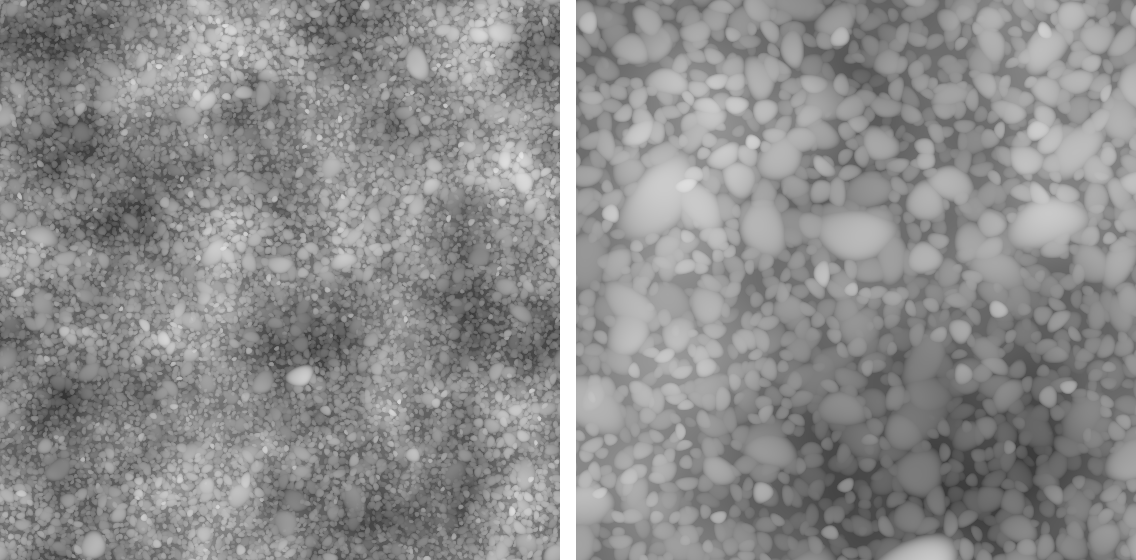
Left: the whole. Right: its middle third, enlarged.
Write a three.js fragment shader that draws this texture map.

```glsl
varying vec2 vUv;

const float BASE_GREY = 0.485;
const float GROUND_RELIEF = 0.27;   // strength of the broad light and dark areas
const float GAP_DEPTH = 0.07;       // how far the gaps lie below the ground
const float LIFT_SPREAD = 0.13;     // height variation between stones
const float PALE_LIFT = 0.14;       // extra height of the rare pale stones
const float TILT = 0.035;
const float EGG = 0.22;             // asymmetry of the outline
const float MAX_STRETCH = 1.75;
const float JITTER = 0.8;
const float TAU = 6.2831853;

vec3 hash3(vec2 p) {
  vec3 q = fract(vec3(p.xyx) * vec3(0.1031, 0.1030, 0.0973));
  q += dot(q, q.yxz + 33.33);
  return fract((q.xxy + q.yzz) * q.zyx);
}

vec2 wrapCell(vec2 cell, float count) {
  return floor(mod(cell + 0.5, count));
}

float cornerSlope(vec2 cell, vec2 offset, float count, float seed) {
  float angle = TAU * hash3(wrapCell(cell, count) + seed).x;
  return dot(vec2(cos(angle), sin(angle)), offset);
}

// Gradient noise that repeats after count cells
float noise(vec2 uv, float count, float seed) {
  vec2 p = uv * count;
  vec2 i = floor(p);
  vec2 f = p - i;
  vec2 u = f * f * f * (f * (f * 6.0 - 15.0) + 10.0);
  vec2 e = vec2(1.0, 0.0);
  float low = mix(cornerSlope(i, f, count, seed),
                  cornerSlope(i + e.xy, f - e.xy, count, seed), u.x);
  float high = mix(cornerSlope(i + e.yx, f - e.yx, count, seed),
                   cornerSlope(i + e.xx, f - e.xx, count, seed), u.x);
  return mix(low, high, u.y);
}

// Highest surface among scattered egg-shaped stones, one per grid cell at most
float stones(vec2 uv, float count, float share, vec2 radii, float dome, float seed) {
  vec2 p = uv * count;
  vec2 home = floor(p);
  float top = -1.0;
  for (int y = -1; y <= 1; y++) {
    for (int x = -1; x <= 1; x++) {
      vec2 cell = home + vec2(float(x), float(y));
      vec2 id = wrapCell(cell, count) + seed;
      vec3 place = hash3(id);
      vec3 form = hash3(id + 217.0);
      vec3 kind = hash3(id + 431.0);
      if (kind.x > share) continue;

      // Turn and stretch into the frame of the stone
      vec2 q = p - cell - 0.5 - JITTER * (place.xy - 0.5);
      float angle = TAU * place.z;
      float c = cos(angle);
      float s = sin(angle);
      q = vec2(c * q.x + s * q.y, c * q.y - s * q.x);
      float stretch = sqrt(mix(1.0, MAX_STRETCH, form.y));
      float radius = mix(radii.x, radii.y, form.x * form.x);
      q /= radius * vec2(stretch, 1.0 / stretch);
      q.x *= 1.0 + EGG * q.y;

      // Rounded top that drops steeply at the rim
      float d = dot(q, q);
      float profile = dome * (1.0 - 0.3 * d - 0.7 * d * d * d);
      float lift = LIFT_SPREAD * (kind.y - 0.5)
                 + PALE_LIFT * smoothstep(0.93, 1.0, kind.z);
      top = max(top, lift + profile + TILT * (form.z - 0.5) * (q.x + q.y));
    }
  }
  return top;
}

void main() {
  vec2 uv = vUv;

  // Broad relief under the stones
  float ground = noise(uv, 4.0, 11.0) + 0.6 * noise(uv, 9.0, 37.0)
               + 0.35 * noise(uv, 21.0, 71.0);
  float coarse = 0.14 * noise(uv, 6.0, 93.0);

  // Grit, gravel, pebbles and large stones
  float height = -GAP_DEPTH;
  height = max(height, stones(uv, 104.0, 1.0, vec2(0.36, 0.6), 0.07, 3.0) - 0.015);
  height = max(height, stones(uv, 66.0, 0.85, vec2(0.33, 0.58), 0.085, 150.0) - 0.01 + coarse);
  height = max(height, stones(uv, 40.0, 0.5, vec2(0.3, 0.56), 0.1, 290.0) + coarse);
  height = max(height, stones(uv, 23.0, 0.2, vec2(0.28, 0.52), 0.125, 370.0) + coarse);

  float grey = BASE_GREY + GROUND_RELIEF * ground + height;
  gl_FragColor = vec4(vec3(clamp(grey, 0.0, 1.0)), 1.0);
}
```
